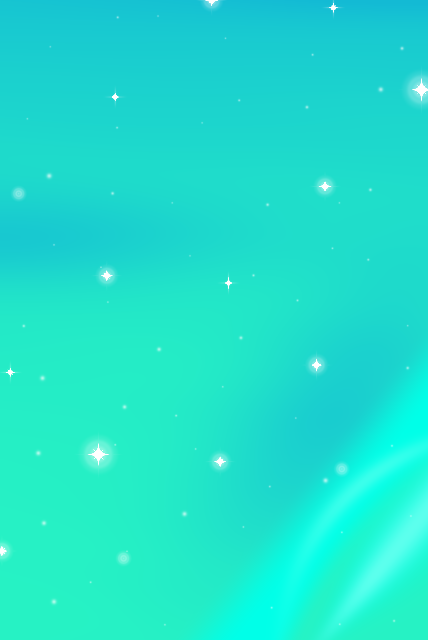
Write a Shadertoy shader that draws this background.

```glsl
// Teal night-sky gradient with a diagonal cyan aurora and scattered glowing stars.

const vec3 SKY_BLUE    = vec3(0.09, 0.775, 0.82);
const vec3 SKY_GREEN   = vec3(0.15, 0.95, 0.77);
const vec3 AURORA_CYAN = vec3(0.00, 1.00, 0.91);
const vec3 AURORA_PALE = vec3(0.36, 1.00, 0.93);
const vec2 AURORA_FOOT = vec2(0.31, 0.0);     // where the aurora edge meets the bottom
const vec2 AURORA_DIR  = vec2(0.63, 0.776);   // direction along the aurora
const float WISP_AMOUNT = 0.07;
const float DUST_CELL   = 0.11;
const int STAR_COUNT    = 15;
const int LARGE_END     = 2;    // first stars are large, then haloed, plain, discs
const int HALOED_END    = 8;
const int PLAIN_END     = 12;

float hash(vec2 p) {
    return fract(sin(dot(p, vec2(127.1, 311.7))) * 43758.5);
}

vec2 hash2(vec2 p) {
    return vec2(hash(p), hash(p + 37.3));
}

float cornerSlope(vec2 cell, vec2 offset, vec2 local) {
    return dot(hash2(cell + offset) * 2.0 - 1.0, local - offset);
}

float gradientNoise(vec2 p) {
    vec2 i = floor(p), f = fract(p);
    vec2 u = f * f * f * (f * (f * 6.0 - 15.0) + 10.0);
    float low  = mix(cornerSlope(i, vec2(0, 0), f), cornerSlope(i, vec2(1, 0), f), u.x);
    float high = mix(cornerSlope(i, vec2(0, 1), f), cornerSlope(i, vec2(1, 1), f), u.x);
    return mix(low, high, u.y);
}

float bell(vec2 v) {
    return exp(-dot(v, v));
}

// Coordinates along (x) and across (y) the aurora; y grows to the lower right.
vec2 auroraFrame(vec2 p) {
    vec2 q = p - AURORA_FOOT;
    return vec2(dot(q, AURORA_DIR), dot(q, vec2(AURORA_DIR.y, -AURORA_DIR.x)));
}

vec3 sky(vec2 p, vec2 a) {
    float green = 1.0 - pow(p.y, 2.2);
    green -= 0.58 * bell((p - vec2(0.0, 0.625)) / vec2(0.33, 0.068));   // blue tongue
    green -= 0.72 * bell((a - vec2(0.39, -0.055)) / vec2(0.26, 0.13));  // shaded valley
    green -= 0.35 * bell((p - vec2(0.62, 1.02)) / vec2(0.40, 0.05));    // top corner
    green += WISP_AMOUNT * gradientNoise(p * vec2(2.0, 11.0) + vec2(0.0, p.x * 1.5));
    return mix(SKY_BLUE, SKY_GREEN, clamp(green, -0.25, 1.0));
}

vec3 addAurora(vec3 col, vec2 a) {
    float bow = 1.5 * (a.x - 0.28) * (a.x - 0.28);
    col = mix(col, AURORA_CYAN, smoothstep(-0.035, 0.05, a.y));
    // Green gap beyond the leading band
    col = mix(col, SKY_GREEN, smoothstep(0.055, 0.105, a.y - bow * 0.5));
    // Narrow curved streak
    float narrow = bell(vec2((a.x - 0.36) / 0.19, (a.y - 0.037 - bow) / 0.016));
    col = mix(col, AURORA_PALE, 0.65 * narrow);
    // Broad streak inside a cyan sheath, tapering towards the foot
    float width = mix(0.014, 0.038, smoothstep(0.10, 0.36, a.x));
    float across = (a.y - 0.150) / width;
    float reach = smoothstep(0.06, 0.26, a.x);
    col = mix(col, AURORA_CYAN, 0.75 * reach * exp(-across * across * 0.5));
    return mix(col, AURORA_PALE, reach * exp(-across * across * 1.5));
}

// One faint soft dot per grid cell
float dust(vec2 p, float pixel) {
    vec2 cell = floor(p / DUST_CELL);
    vec2 center = (cell + 0.12 + 0.76 * hash2(cell + 5.0)) * DUST_CELL;
    float size = hash(cell + 91.0);
    float radius = max(mix(0.0016, 0.0046, size * size * size), pixel * 0.8);
    float d = length(p - center) / radius;
    return mix(0.35, 0.65, size) * exp(-d * d * 1.4);
}

// Concave four-pointed star
float sparkle(vec2 q, float radius, float pixel) {
    vec2 r = sqrt(abs(q));
    float reach = (r.x + r.y) * (r.x + r.y);
    float soft = max(radius * 0.15, pixel);
    return 1.0 - smoothstep(radius - soft, radius + soft, reach);
}

// Thin horizontal and vertical rays
float rays(vec2 q, float reach, float pixel) {
    vec2 v = abs(q), thin = exp(-v / max(reach * 0.018, pixel * 0.45));
    vec2 fade = 1.0 - smoothstep(vec2(0.0), vec2(reach), v.yx);
    return max(thin.x * fade.x, thin.y * fade.y);
}

float halo(float d, float radius) {
    float rings = 0.9 + 0.1 * cos(d / radius * 22.0);
    return rings * (1.0 - smoothstep(radius * 0.25, radius, d));
}

float star(vec2 q, int rank, float pixel) {
    float d = length(q);
    if (rank >= PLAIN_END) return 0.45 * halo(d, 0.014);
    bool large = rank < LARGE_END, haloed = rank < HALOED_END;
    float core = large ? 0.020 : (haloed ? 0.013 : 0.010);
    vec2 diagonal = vec2(q.x + q.y, q.x - q.y) * 0.7071;
    float body = max(sparkle(q, core, pixel), sparkle(diagonal, core * 0.65, pixel));
    body = max(body, exp(-d * d / (core * core * 0.07)));
    float light = max(body, 0.6 * rays(q, core * 2.0, pixel));
    if (haloed) light = max(light, 0.45 * halo(d, large ? 0.035 : 0.020));
    return light;
}

void mainImage(out vec4 fragColor, in vec2 fragCoord) {
    float pixel = 1.0 / iResolution.y;
    vec2 p = fragCoord * pixel;
    vec2 span = iResolution.xy * pixel;
    vec2 a = auroraFrame(p);
    vec3 col = addAurora(sky(p, a), a);

    // Evenly spread stars from a low-discrepancy sequence
    float light = dust(p, pixel);
    for (int i = 0; i < STAR_COUNT; i++) {
        vec2 center = fract(vec2(0.23, 0.29) + float(i) * vec2(0.7549, 0.5698)) * span;
        light = max(light, star(p - center, i, pixel));
    }
    fragColor = vec4(mix(col, vec3(1.0), clamp(light, 0.0, 1.0)), 1.0);
}
```
